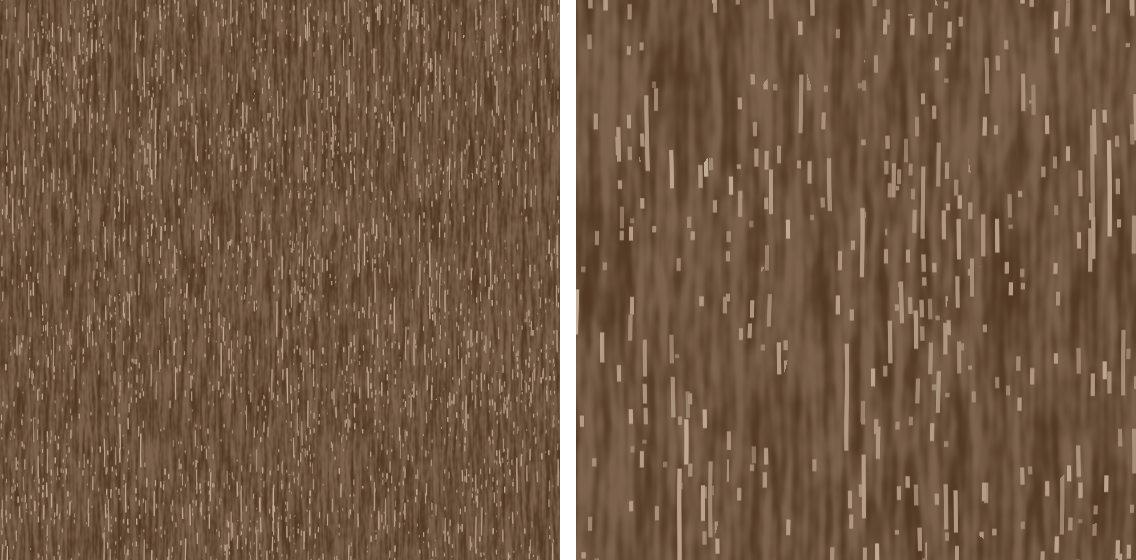
Left: the whole. Right: its middle third, enlarged.
Give the GLSL for this texture, as a Shadertoy shader.

```glsl
// Fine vertical brown wood grain with thin pale slivers.
#define DARK_BROWN  vec3(0.325, 0.225, 0.138)
#define LIGHT_BROWN vec3(0.490, 0.390, 0.308)
#define PALE_FLECK  vec3(0.760, 0.675, 0.585)
#define GRAIN_COLUMNS 115.0
#define GRAIN_ROWS 9.0
#define FLECK_COLUMNS 110.0
#define FLECK_ROWS 13.0
#define FLECK_HALF_WIDTH 0.00125
#define FLECK_CHANCE 0.17

// Integer hash: two values in 0..1 for each lattice cell
vec2 hash2(vec2 cell) {
    uvec2 q = uvec2(ivec2(cell)) * uvec2(1597u, 7919u);
    uint n = (q.x ^ (q.y << 7)) + q.y * 3571u;
    n = (n ^ (n >> 15)) * 73471u;
    n = (n ^ (n >> 13)) * 60493u;
    n ^= n >> 16;
    uint m = (n ^ (n >> 9)) * 95717u;
    m ^= m >> 14;
    return vec2(n & 65535u, m & 65535u) / 65535.0;
}

float cornerSlope(vec2 cell, vec2 offset) {
    float angle = 6.2832 * hash2(cell).x;
    return dot(vec2(cos(angle), sin(angle)), offset);
}

float gradientNoise(vec2 p) {
    vec2 i = floor(p), f = p - i;
    vec2 u = f * f * f * (f * (f * 6.0 - 15.0) + 10.0);
    vec2 e = vec2(1, 0);
    float low = mix(cornerSlope(i, f), cornerSlope(i + e.xy, f - e.xy), u.x);
    float high = mix(cornerSlope(i + e.yx, f - e.yx), cornerSlope(i + e.xx, f - e.xx), u.x);
    return mix(low, high, u.y);
}

// Streaks of decreasing width and length
float grainTone(vec2 uv) {
    vec2 scale = vec2(GRAIN_COLUMNS, GRAIN_ROWS);
    float broad = gradientNoise(uv * scale * vec2(0.3, 0.4) + 11.0);
    float main = gradientNoise(uv * scale + 37.0);
    float fine = gradientNoise(uv * scale * vec2(1.9, 2.6) + 71.0);
    float rough = gradientNoise(uv * scale * vec2(1.6, 9.0) + 131.0);
    return 0.15 * broad + 0.58 * main + 0.50 * fine + 0.22 * rough;
}

// One layer of slivers: at most one in each cell of staggered columns
float fleckLayer(vec2 uv, float columns, float rows, float seed, float chance) {
    float pixel = 1.0 / iResolution.y;
    float column = floor(uv.x * columns);
    vec2 columnRandom = hash2(vec2(column, seed));
    float y = uv.y * rows + columnRandom.x * 7.0;
    vec2 cell = vec2(column, floor(y) + seed * 17.0);
    vec2 place = hash2(cell + 211.0);
    vec2 kind = hash2(cell + 503.0);

    float centerX = (column + 0.5 + 0.4 * (place.x - 0.5)) / columns;
    float halfLength = mix(0.08, 0.42, kind.y);
    float centerY = mix(halfLength, 1.0 - halfLength, place.y);
    float sideDistance = abs(uv.x - centerX) - FLECK_HALF_WIDTH;
    float endDistance = (abs(fract(y) - centerY) - halfLength) / rows;
    float side = 1.0 - smoothstep(-0.5 * pixel, 0.5 * pixel, sideDistance);
    float end = 1.0 - smoothstep(-pixel, pixel, endDistance);
    float strength = mix(0.4, 1.0, place.y * 0.5 + kind.y * 0.5);
    return side * end * strength * step(kind.x, chance);
}

void mainImage(out vec4 fragColor, in vec2 fragCoord) {
    vec2 uv = fragCoord / iResolution.y;

    // Gentle sideways waver of the fibres
    vec2 wavy = uv;
    wavy.x += 0.0016 * gradientNoise(uv * vec2(24.0, 14.0) + 5.0);

    // Brown ground
    float tone = smoothstep(-0.52, 0.42, grainTone(wavy));
    vec3 color = mix(DARK_BROWN, LIGHT_BROWN, tone);

    // Pale slivers, long to short, gathered in loose clusters
    float cluster = 1.0 + 1.5 * gradientNoise(uv * vec2(16.0, 5.0) + 91.0);
    float fleck = 0.0;
    for (int i = 0; i < 3; i++) {
        float layer = float(i);
        float columns = FLECK_COLUMNS + 14.0 * layer;
        float rows = FLECK_ROWS * exp2(1.25 * layer);
        fleck = max(fleck, fleckLayer(wavy, columns, rows, layer + 3.0, FLECK_CHANCE * cluster));
    }
    color = mix(color, PALE_FLECK, fleck);

    fragColor = vec4(color, 1.0);
}
```
